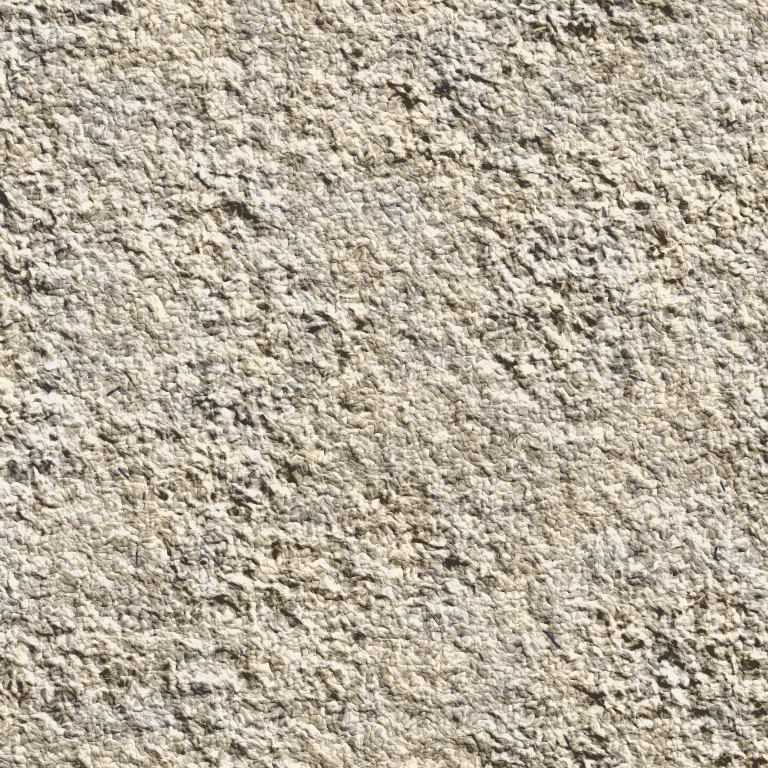
Write a WebGL 1 fragment shader that draws this texture.

```glsl
precision highp float;

// Rough sunlit earthen plaster: two sizes of uneven grains over a crumbly relief,
// lit from the upper right, with stains, pits and a few embedded fibres.
// The summed light level has roughly unit spread and indexes a colour ramp.

uniform vec2 u_resolution;

const vec2 LIGHT = vec2(0.55, 0.835);
const float FINE_GRAINS = 185.0;     // grains across the canvas
const float COARSE_GRAINS = 98.0;
const float SIZE_VARIETY = 0.35;     // how far big grains crowd out small ones
const float RELIEF_SCALE = 42.0;
const float RELIEF_STEP = 0.0052;    // reach of the relief shading
const float FINE_LIGHT = 1.6;
const float COARSE_LIGHT = 1.2;
const float RELIEF_LIGHT = 4.3;
const float CREVICE_DEPTH = 0.7;
const float GRAIN_VARIETY = 1.3;
const float STAIN_STRENGTH = 0.8;
const float PIT_DEPTH = 1.9;
const float EXPOSURE = 0.02;
const float FIBRE_CELLS = 9.0;
const float FIBRE_CHANCE = 0.24;
const float FIBRE_WIDTH = 0.0016;

const vec3 SHADOW = vec3(0.24, 0.21, 0.165);
const vec3 UMBER = vec3(0.47, 0.43, 0.37);
const vec3 CLAY = vec3(0.61, 0.57, 0.50);
const vec3 SAND = vec3(0.73, 0.69, 0.62);
const vec3 CREAM = vec3(0.84, 0.80, 0.74);
const vec3 CHALK = vec3(0.96, 0.94, 0.89);
const vec3 WARM_SHIFT = vec3(0.05, 0.005, -0.07);
const vec3 DARK_FIBRE = vec3(0.19, 0.19, 0.23);
const vec3 STRAW = vec3(0.87, 0.80, 0.64);

vec2 hash2(vec2 p) {
  vec3 q = fract(p.xyx * vec3(0.1031, 0.1030, 0.0973));
  q += dot(q, q.yzx + 33.33);
  return fract((q.xx + q.yz) * q.zy);
}

float noise(vec2 p) {
  vec2 i = floor(p), f = fract(p);
  f = f * f * (3.0 - 2.0 * f);
  float low = mix(hash2(i).x, hash2(i + vec2(1.0, 0.0)).x, f.x);
  float high = mix(hash2(i + vec2(0.0, 1.0)).x, hash2(i + 1.0).x, f.x);
  return mix(low, high, f.y);
}

// Crumbly height field, three octaves turned against each other.
float relief(vec2 p) {
  p *= RELIEF_SCALE;
  vec2 turned = vec2(0.8 * p.x - 0.6 * p.y, 0.6 * p.x + 0.8 * p.y);
  return noise(p) + 0.65 * noise(turned * 2.03 + 17.0) + 0.4 * noise(p * 4.1 + 43.0);
}

// Nearest grain: xy = offset from its centre, z = openness (0 in cracks), w = random.
vec4 grain(vec2 p) {
  vec2 cell = floor(p), nearest = vec2(0.0);
  float first = 9.0, second = 9.0, id = 0.0;
  for (int y = -1; y <= 1; y++) {
    for (int x = -1; x <= 1; x++) {
      vec2 c = cell + vec2(float(x), float(y));
      vec2 jitter = hash2(c);
      vec2 offset = p - c - jitter;
      float tone = fract(jitter.x * 7.31 + jitter.y * 3.77);
      float d = length(offset) - SIZE_VARIETY * tone;
      if (d < first) {
        second = first;
        first = d;
        nearest = offset;
        id = tone;
      } else {
        second = min(second, d);
      }
    }
  }
  return vec4(nearest, smoothstep(-0.1, 0.45, second - first), id);
}

// Stops sit at the light levels that give each tone its share of the area.
vec3 plasterRamp(float level) {
  vec3 c = mix(SHADOW, UMBER, clamp((level + 2.15) / 0.87, 0.0, 1.0));
  c = mix(c, CLAY, clamp((level + 1.28) / 0.64, 0.0, 1.0));
  c = mix(c, SAND, clamp((level + 0.64) / 0.59, 0.0, 1.0));
  c = mix(c, CREAM, clamp((level + 0.05) / 0.63, 0.0, 1.0));
  return mix(c, CHALK, clamp((level - 0.58) / 0.83, 0.0, 1.0));
}

// Sparse slivers, at most one per cell, mostly dark and some straw.
vec3 addFibres(vec3 base, vec2 p) {
  vec2 cell = floor(p * FIBRE_CELLS);
  vec2 place = hash2(cell + 71.0), kind = hash2(cell + 139.0);
  vec2 q = p - (cell + 0.3 + 0.4 * place) / FIBRE_CELLS;
  q += 0.005 * (vec2(noise(p * 75.0), noise(p * 75.0 + 23.0)) - 0.5);
  float angle = 6.2832 * place.x;
  vec2 along = vec2(cos(angle), sin(angle));
  float reach = mix(0.003, 0.015, kind.y);
  q -= along * clamp(dot(q, along), -reach, reach);
  float cover = 1.0 - smoothstep(0.5 * FIBRE_WIDTH, 1.6 * FIBRE_WIDTH, length(q));
  cover *= step(kind.x, FIBRE_CHANCE) * smoothstep(0.15, 0.5, noise(p * 120.0 + 7.0));
  return mix(base, mix(DARK_FIBRE, STRAW, step(0.8, place.y)), 0.9 * cover);
}

vec3 plaster(vec2 p) {
  vec2 warped = p + 0.008 * vec2(noise(p * 38.0), noise(p * 38.0 + 57.0));
  warped += 0.004 * vec2(noise(p * 140.0 + 5.0), noise(p * 140.0 + 77.0));
  vec4 fine = grain(warped * FINE_GRAINS);
  vec4 coarse = grain(warped * COARSE_GRAINS + 211.0);
  float roughness = noise(p * 7.0 + 31.0);
  float stain = 0.5 * noise(p * 5.0 + 9.0) + 0.5 * noise(p * 13.0 + 83.0) - 0.5;

  // Light on the slopes of grains and lumps.
  float level = FINE_LIGHT * dot(fine.xy, LIGHT) + COARSE_LIGHT * dot(coarse.xy, LIGHT);
  float slope = relief(warped) - relief(warped + LIGHT * RELIEF_STEP);
  level += RELIEF_LIGHT * mix(0.6, 1.4, roughness) * slope;

  // Cracks, grain tones, stains and pits stretched across the light.
  level += CREVICE_DEPTH * (0.4 * fine.z + 0.6 * coarse.z - 0.55);
  level += GRAIN_VARIETY * (0.6 * fine.w + 0.4 * coarse.w - 0.55);
  level += STAIN_STRENGTH * stain;
  vec2 across = vec2(dot(p, LIGHT) * 105.0, dot(p, vec2(LIGHT.y, -LIGHT.x)) * 52.0);
  float pit = smoothstep(0.7, 0.88, noise(across + 2.0 * noise(p * 60.0)));
  level -= PIT_DEPTH * pit * smoothstep(0.25, 0.75, roughness);

  float warmth = 0.7 * (fine.w - 0.5) + 0.5 * (noise(p * 15.0 + 101.0) - 0.5);
  return addFibres(plasterRamp(level + EXPOSURE) + WARM_SHIFT * warmth, p);
}

void main() {
  // Four samples per pixel smooth the grain borders.
  vec3 sum = vec3(0.0);
  for (int i = 0; i < 4; i++) {
    vec2 shift = vec2(mod(float(i), 2.0), floor(float(i) * 0.5)) * 0.5 - 0.25;
    sum += plaster((gl_FragCoord.xy + shift) / u_resolution.y);
  }
  gl_FragColor = vec4(sum * 0.25, 1.0);
}
```
